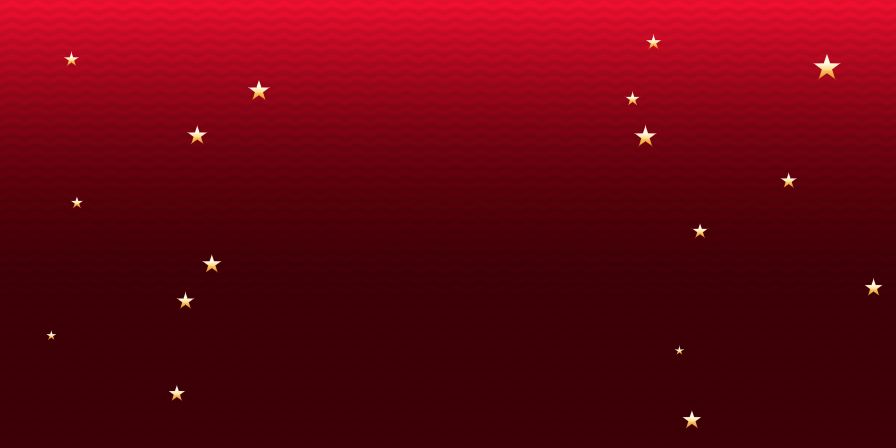
This background is drawn by a Shadertoy shader. Its source:

```glsl
const float SECTOR = 6.28318 / 5.0;
const vec3 DEEP_MAROON = vec3(0.235, 0.0, 0.026);
const vec3 BRIGHT_RED = vec3(0.93, 0.06, 0.185);
const vec3 CREAM = vec3(1.0, 0.98, 0.90);
const vec3 PALE_GOLD = vec3(1.0, 0.86, 0.55);
const vec3 GOLD = vec3(0.93, 0.62, 0.16);

// Wave parameters: amplitude, frequency, phase
float wave(float t, vec3 w) {
    return w.x * cos(w.y * t + w.z);
}

// Signed distance to an upright five-pointed star
float starDistance(vec2 p, float radius) {
    float angle = atan(p.x, p.y);
    angle = abs(mod(angle + 0.5 * SECTOR, SECTOR) - 0.5 * SECTOR);
    vec2 folded = length(p) * vec2(sin(angle), cos(angle));
    vec2 tip = vec2(0.0, radius);
    vec2 notch = 0.4 * radius * vec2(sin(0.5 * SECTOR), cos(0.5 * SECTOR));
    vec2 edge = notch - tip;
    return dot(folded - tip, normalize(vec2(-edge.y, edge.x)));
}

// Cream upper points, then a crisp step into gold
vec3 starColour(float height) {
    vec3 upper = mix(PALE_GOLD, CREAM, smoothstep(-0.2, 0.4, height));
    vec3 lower = mix(GOLD, PALE_GOLD, smoothstep(-0.9, 0.4, height));
    return mix(lower, upper, smoothstep(-0.25, -0.1, height));
}

vec3 addStar(vec3 colour, vec2 p, vec2 centre, float radius, float pixel) {
    vec2 local = p - centre;
    float d = starDistance(local, radius);
    float cover = 1.0 - smoothstep(-0.7 * pixel, 0.7 * pixel, d);
    return mix(colour, starColour(local.y / radius), cover);
}

// Left flank: even rows, swaying from side to side
vec3 leftStar(float i) {
    vec3 sway = vec3(0.221, 2.094, -3.026);
    float x = 0.423 - 0.0182 * i + wave(i, sway)
            + wave(i, vec3(0.044, 2.8, 3.142));
    float y = 0.891 - 0.112 * i - wave(i, vec3(0.033, 1.4, 0.75));
    float radius = 0.0216 - 0.0009 * i + wave(i, vec3(0.0055, sway.yz));
    return vec3(x, y, radius);
}

// Right flank: rows widen towards the bottom
vec3 rightStar(float i) {
    float x = 1.542 + 0.0208 * i + wave(i, vec3(0.2135, 2.513, -2.963))
            + wave(i, vec3(0.138, 5.027, 0.404));
    float y = 0.905 - 0.0491 * i - 0.00703 * i * i;
    float radius = 0.0245 - 0.0013 * i + wave(i, vec3(0.0078, 2.8, 3.142));
    return vec3(x, y, radius);
}

// Red glow falling from the top edge
vec3 backdrop(float depth) {
    float glow = max(1.0 - depth / 0.7, 0.0);
    vec3 falloff = pow(vec3(glow * glow), vec3(1.0, 1.5, 1.2));
    return mix(DEEP_MAROON, BRIGHT_RED, falloff);
}

// Soft horizontal stripes with a rippled outline
float ripples(vec2 p, float spacing, float wavelength, float height) {
    float shift = height * cos(6.28318 * p.x / wavelength);
    float stripe = abs(fract((p.y + shift) / spacing) - 0.5);
    return smoothstep(0.12, 0.38, stripe);
}

void mainImage(out vec4 fragColor, in vec2 fragCoord) {
    float pixel = 1.0 / iResolution.y;
    vec2 p = fragCoord * pixel;

    vec3 colour = backdrop(1.0 - p.y);
    colour *= 0.965 + 0.07 * ripples(p, 0.0235, 0.055, 0.004);

    // Scattered stars on both flanks
    for (int i = 0; i < 9; i++) {
        float row = float(i);
        vec3 right = rightStar(row);
        colour = addStar(colour, p, right.xy, right.z, pixel);
        if (i < 8) {
            vec3 left = leftStar(row);
            colour = addStar(colour, p, left.xy, left.z, pixel);
        }
    }
    fragColor = vec4(colour, 1.0);
}
```
